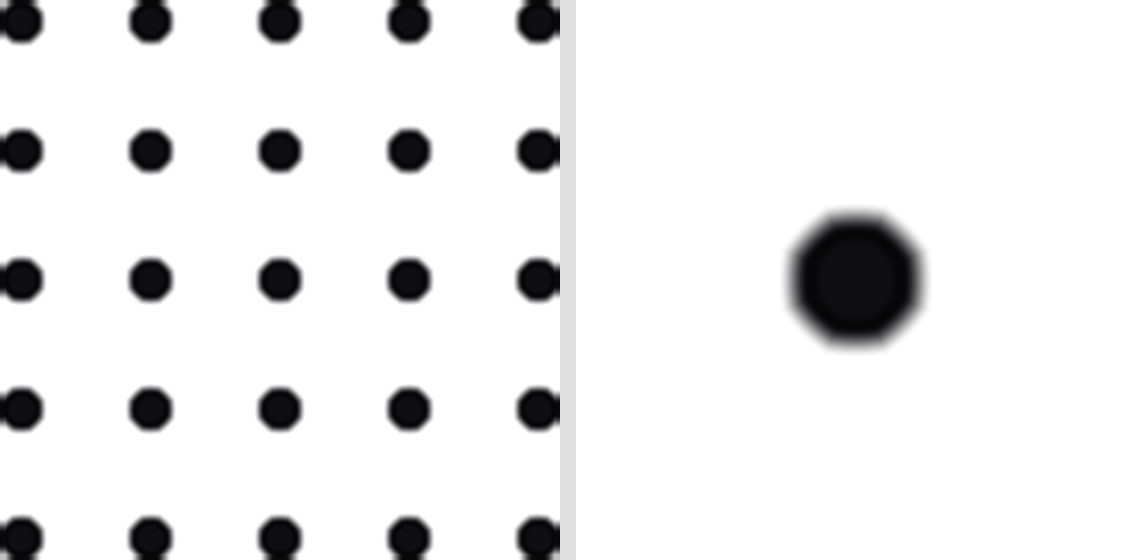
Left: the whole. Right: its middle third, enlarged.
Reproduce this pattern procedurally as a Shadertoy shader.

```glsl
// Distance to a dot whose outline lies between a circle and an octagon
float dotDistance(vec2 p, float radius) {
    vec2 a = abs(p);
    float octagon = max(max(a.x, a.y), (a.x + a.y) * 0.7071);
    return mix(length(p), octagon, 0.5) - radius;
}

void mainImage(out vec4 fragColor, in vec2 fragCoord) {
    vec2 uv = fragCoord / iResolution.xy;

    // Outermost dots stretch slightly into the canvas border
    vec2 p = clamp(uv, 0.0096, 0.9904);

    // Five dots each way, centred on the canvas
    float spacing = 3.0 / 13.0;
    vec2 cell = (fract((p - 0.5) / spacing + 0.5) - 0.5) * spacing;
    float d = dotDistance(cell, 0.0379);

    // Soft rim, never thinner than a pixel
    float softness = max(0.009, 1.0 / iResolution.y);
    float coverage = 1.0 - smoothstep(-softness, softness, d);

    // Ink is a touch darker in a ring just inside the rim
    float ring = 1.0 - smoothstep(0.0, 0.008, abs(d + 0.011));
    vec3 ink = vec3(0.06, 0.06, 0.07) * (1.0 - 0.6 * ring);

    fragColor = vec4(mix(vec3(1.0), ink, coverage), 1.0);
}
```
